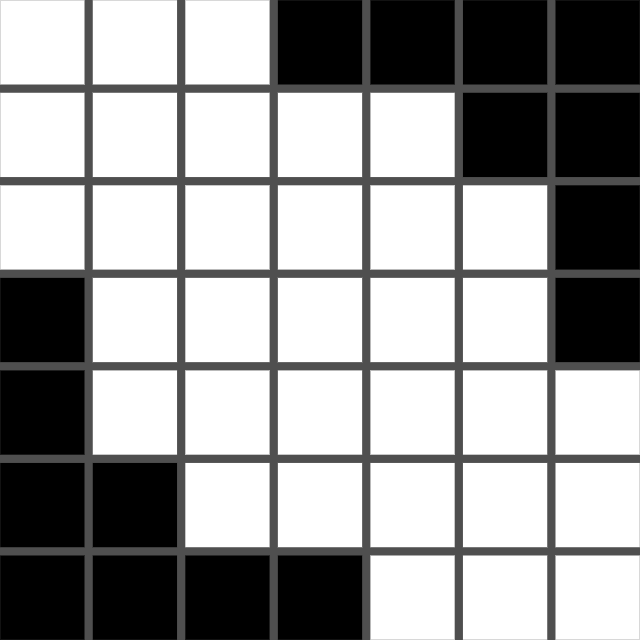
Reproduce this pattern procedurally as a WebGL 2 fragment shader.

```glsl
#version 300 es
precision highp float;
// Draws a seven by seven grid of square tiles parted by grey lines.
// Tiles form a white disc on a quartered field: two opposite corners
// are black, the other two white. Each tile is coloured by its index.

uniform vec2 u_resolution;
out vec4 fragColor;

const float TILE_PITCH = 0.1446;   // spacing of the grid lines
const float LINE_WIDTH = 0.0129;
const float DISC_RADIUS = 2.5;     // measured in tiles
const vec3 WHITE = vec3(1.0);
const vec3 BLACK = vec3(0.0);
const vec3 LINE_GREY = vec3(0.31);

// Distance to the nearest line of a grid whose middle tile is centred.
float gridLineDistance(vec2 p, float pitch) {
    vec2 toLine = 0.5 * pitch - abs(p - pitch * round(p / pitch));
    return min(toLine.x, toLine.y);
}

// Black lies outside the disc, in the upper right and lower left quarters.
vec3 tileColor(vec2 tile, float radius) {
    bool outsideDisc = length(tile) > radius;
    bool darkQuarter = tile.x * tile.y > -0.5;
    return outsideDisc && darkQuarter ? BLACK : WHITE;
}

// Coverage of a stroke of the given width, smoothed over one pixel.
float strokeCoverage(float dist, float width, float pixel) {
    return clamp(0.5 + (0.5 * width - dist) / pixel, 0.0, 1.0);
}

void main() {
    float pixel = 1.0 / min(u_resolution.x, u_resolution.y);
    vec2 p = (gl_FragCoord.xy - 0.5 * u_resolution) * pixel;

    // Tiles
    vec3 color = tileColor(round(p / TILE_PITCH), DISC_RADIUS);

    // Grid lines, which cover every change of tile colour
    float lineDistance = gridLineDistance(p, TILE_PITCH);
    color = mix(color, LINE_GREY, strokeCoverage(lineDistance, LINE_WIDTH, pixel));

    fragColor = vec4(color, 1.0);
}
```
